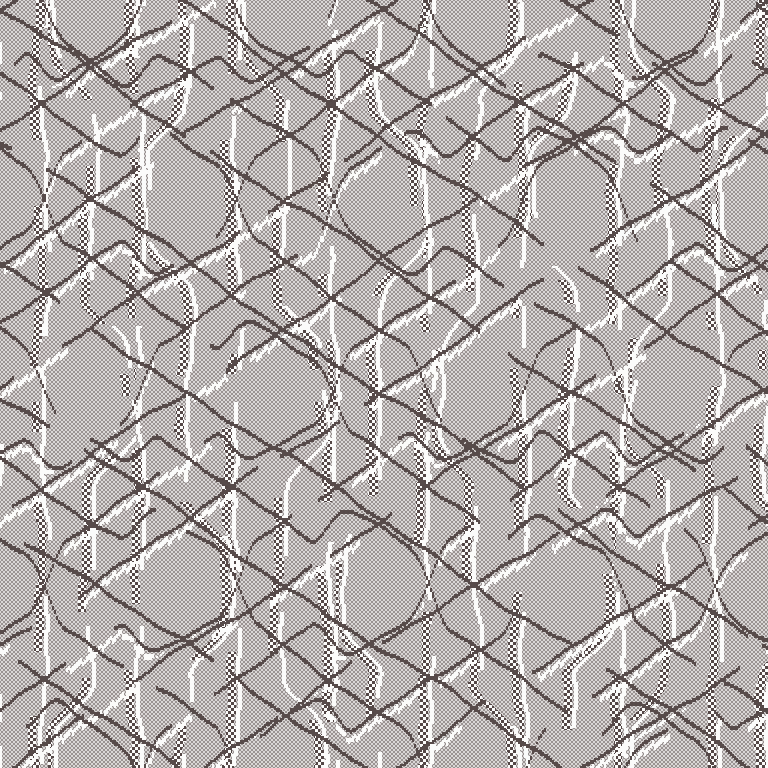
Reproduce this texture procedurally as a WebGL 1 fragment shader.

```glsl
precision highp float;
// Woven cloth with a net of wandering threads on a fine two-tone ground.
// Three families of lines (upright, rising, falling) form a triaxial lattice;
// every second line bows aside to leave staggered open cells. Edges step by stitch.

uniform vec2 u_resolution;

#define STITCHES 384.0      // ground stitches across the canvas
#define CHECKS 256.0        // coarse checks across the canvas
#define WEAVE_CONTRAST 0.38
#define GROUND_TONE 0.61
#define DARK_WIDTH 0.0046
#define WHITE_WIDTH 0.0054
#define CHECK_WIDTH 0.0110
#define WANDER 0.0075
#define BOW 0.82            // how far lines bow, in line spacings
#define SLOPE 0.66667       // slope of the diagonal threads
#define INK vec3(0.33, 0.28, 0.275)
#define PAPER vec3(0.985, 0.985, 0.98)

const float TAU = 6.2831853;

float hash(float n) {
  return fract(sin(n * 127.1 + 3.7) * 4375.85);
}

// Layered sines, roughly -1 to 1, with a phase of their own for each line.
float sway(float along, float id) {
  float phase = TAU * hash(id);
  return 0.60 * sin(along * 15.0 + phase)
       + 0.35 * sin(along * 37.0 + phase * 2.3)
       + 0.18 * sin(along * 103.0 + phase * 3.1);
}

// Signed distance across to the nearest line (x) and the id of that line (y).
// Open cells repeat along a line with the given period, shifted line by line.
vec2 nearestLine(float across, float along, float spacing, float period,
                 float shift, float seed) {
  vec2 best = vec2(1.0, 0.0);
  float base = floor(across / spacing + 0.5);
  for (int i = -2; i <= 2; i++) {
    float k = base + float(i);
    float id = k + seed;
    float turn = (along + shift * k) / period;
    float side = hash(id * 1.7 + floor(turn + 0.5) * 5.3) < 0.5 ? -1.0 : 1.0;
    float bow = side * BOW * spacing * smoothstep(0.05, 0.85, cos(TAU * turn));
    float isEven = 1.0 - mod(abs(k), 2.0);
    float d = across - k * spacing - bow * isEven - WANDER * sway(along, id);
    if (abs(d) < abs(best.x)) best = vec2(d, id);
  }
  return best;
}

float stripe(float d, float width) {
  return step(abs(d), 0.5 * width);
}

// Share of a line that is shown: 1 where its slow sine lies above the level.
float shown(float along, float id, float level) {
  float phase = TAU * hash(id + 0.37);
  return step(level, 0.6 * sin(along * 19.0 + phase) + 0.4 * sin(along * 47.0 + phase * 1.9));
}

// Tone at one point, 0 for ink and 1 for paper, over the given ground tone.
float clothTone(vec2 p, float ground) {
  vec2 q = (floor(p * STITCHES) + 0.5) / STITCHES + vec2(0.13, 0.01);
  float across = 1.0 / sqrt(1.0 + SLOPE * SLOPE);
  vec2 upright = nearestLine(q.x, q.y, 0.0625, 0.5, -0.125, 11.0);
  vec2 falling = nearestLine(q.y + SLOPE * q.x, q.x, 0.083333, 0.375, -0.125, 67.0);
  vec2 rising = nearestLine(q.y - SLOPE * q.x, q.x, 0.083333, 0.375, 0.125, 131.0);
  falling.x *= across;
  rising.x *= across;

  // Coarse checks on the left of the upright threads
  vec2 check = floor(p * CHECKS);
  float checker = mod(check.x + check.y, 2.0);
  float band = stripe(upright.x + 0.008, CHECK_WIDTH) * shown(q.y, upright.y, -0.25);
  float tone = mix(ground, checker, band);

  // White upright threads, and feathered white strokes under the rising ones
  float white = stripe(upright.x - 0.002, WHITE_WIDTH) * shown(q.y, upright.y + 0.5, -0.4);
  float tooth = fract(q.x * 74.0 + hash(rising.y)) - 0.5;
  float feather = stripe(rising.x + 0.009 - 0.006 * tooth, WHITE_WIDTH * 1.1);
  white = max(white, feather * shown(q.x, rising.y, -0.1));
  tone = mix(tone, 1.0, white);

  // Dark diagonal threads lie on top
  float dark = stripe(falling.x, DARK_WIDTH) * shown(q.x, falling.y + 0.5, -0.75);
  dark = max(dark, stripe(rising.x, DARK_WIDTH * 0.92) * shown(q.x, rising.y + 0.5, -0.55));
  return mix(tone, 0.02, dark);
}

void main() {
  float size = min(u_resolution.x, u_resolution.y);
  vec2 p = gl_FragCoord.xy / size;

  // Fine ground weave, faded out where stitches become smaller than pixels
  vec2 wave = cos(0.5 * TAU * STITCHES * p);
  float fade = 1.0 - smoothstep(0.8, 1.3, STITCHES / size);
  float ground = GROUND_TONE + WEAVE_CONTRAST * fade * wave.x * wave.y;

  // Four samples in each pixel smooth the thread edges
  float tone = 0.0;
  for (int j = 0; j < 2; j++) {
    for (int i = 0; i < 2; i++) {
      vec2 offset = (vec2(float(i), float(j)) - 0.5) * 0.5;
      tone += 0.25 * clothTone(p + offset / size, ground);
    }
  }
  gl_FragColor = vec4(mix(INK, PAPER, tone), 1.0);
}
```
